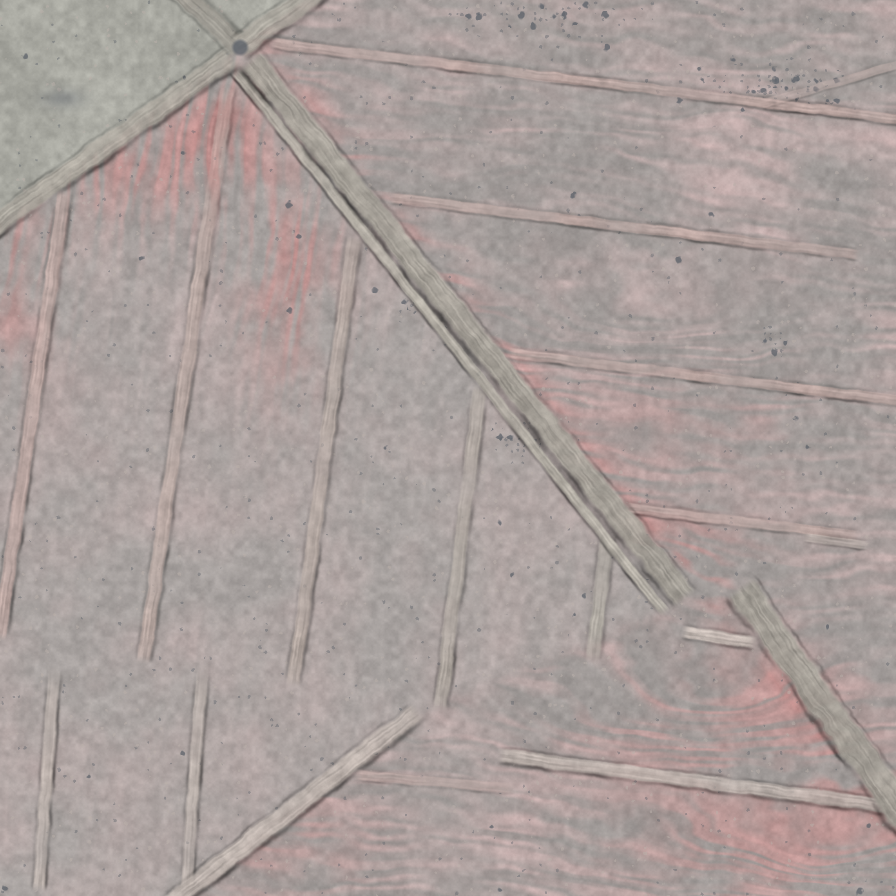
This texture is drawn by a three.js fragment shader. Its source:

```glsl
// Weathered concrete cast from boards: pink stained wood grain in slanted panels,
// divided by pale beams and thin battens. Line sides give the panels, noise stretched
// along warped contours the grain, fine noise and hashed cells the dirt.
varying vec2 vUv;

const vec3 STONE = vec3(.665, .642, .632);
const vec3 CEMENT = vec3(.655, .655, .625);
const vec3 PINK = vec3(.735, .63, .625);
const vec3 RED = vec3(.74, .49, .48);
const vec3 BEAM = vec3(.66, .64, .605);
const vec3 PALE = vec3(.73, .69, .665);
const vec3 SPECK = vec3(.36, .38, .41);
const vec2 JOINT = vec2(.268, .947);

float hash(vec2 p) {
  vec3 q = fract(p.xyx * .1031);
  q += dot(q, q.yzx + 33.33);
  return fract((q.x + q.y) * q.z);
}

float noise(vec2 p) {
  vec2 i = floor(p), f = fract(p), e = vec2(1, 0);
  f = f * f * (3. - 2. * f);
  return mix(mix(hash(i), hash(i + e), f.x),
             mix(hash(i + e.yx), hash(i + e.xx), f.x), f.y);
}

float fbm(vec2 p) {
  float sum = 0., amp = .533;
  for (int i = 0; i < 4; i++) {
    sum += amp * noise(p);
    p = p * 2.03 + 17.;
    amp *= .5;
  }
  return sum;
}

float bell(float x) { return exp(-x * x); }

// Soft spot: centre in xy, radii in zw
float blob(vec2 p, vec4 s) { return bell(length((p - s.xy) / s.zw)); }

// Signed distance to a line, positive on its left
float side(vec2 p, vec4 s) {
  vec2 d = normalize(s.zw - s.xy), r = p - s.xy;
  return d.x * r.y - d.y * r.x;
}

// Raised strip from s.xy to s.zw, worn and streaked, shadow on its right
vec3 batten(vec3 c, vec2 p, vec4 s, float w, vec3 tint, float firm) {
  vec2 axis = s.zw - s.xy;
  float len = length(axis), along = dot(p - s.xy, axis) / len;
  float across = side(p, s) + (fbm(p * 50.) - .5) * w * .5;
  float wear = firm + (noise(vec2(along * 24., w * 900.)) - .5) * 2. * (1. - firm);
  float ends = smoothstep(-.006, .006, min(along, len - along)) * wear;
  float body = 1. - smoothstep(w * .75, w * 1.1, abs(across));
  float dark = .36 * bell((across + w * 1.1) / min(w * .3, .003));
  float rim = .18 * bell((across - w * 1.1) / .002);
  float streak = noise(vec2(along * 30., across * 500.)) + 1.5 * fbm(p * 110.) - 1.25;
  c = mix(c, tint * (1. + .17 * streak) + .02 * across / w, body * ends);
  return c * (1. - ends * (dark + rim) * (.2 + 1.4 * noise(p * 45.)));
}

// Scattered stones, kept where density is high
float specks(vec2 p, float scale, float density) {
  vec2 q = p * scale, cell = floor(q);
  vec2 mid = .35 + .3 * vec2(hash(cell + 3.), hash(cell + 8.));
  float r = .12 + .18 * hash(cell + 5.);
  float d = length(fract(q) - mid) + .3 * (noise(q * 4.) - .5);
  return (1. - smoothstep(r - .1, r + .1, d)) * step(hash(cell), density);
}

void main() {
  vec2 p = vUv;
  float rough = fbm(p * 14.), grit = fbm(p * 120.);

  // Panel masks
  float diagonal = side(p, vec4(.276, .928, .755, .329));
  float x = p.x - .465, foot = .205 + min(.775 * x, .4 * x);
  float left = smoothstep(-.004, .004, -diagonal) * smoothstep(-.01, .01, p.y - foot);
  float cement = smoothstep(-.003, .003, side(p, vec4(0, .752, JOINT)));

  // Upright grain on the left, looping grain elsewhere
  float gx = p.x - .14 * p.y;
  float upright = noise(vec2(p.y * 11., gx * 170. + 5. * fbm(vec2(gx * 20., p.y * 7.))));
  float knots = blob(p, vec4(.73, .65, .15, .05)) + blob(p, vec4(.78, .215, .13, .06))
    + blob(p, vec4(.89, .055, .15, .05));
  float bands = (p.y + .12 * p.x) * 160. + 11. * fbm(p * vec2(6, 13)) + 11. * knots;
  float grain = 2.6 * mix(noise(vec2(p.x * 14., bands)), upright, left) - 1.3;
  float relief = mix(.9, .2 + .8 * smoothstep(.5, .85, p.y), left) * (.2 + 1.2 * rough);

  // Stains
  float redLeft = blob(p, vec4(.15, .82, .13, .07)) + blob(p, vec4(.25, .86, .04, .08))
    + 1.2 * blob(p, vec4(.325, .69, .05, .11)) + blob(p, vec4(0, .7, .06, .12));
  float redRight = .4 * blob(p, vec4(.77, .53, .13, .06)) + .8 * blob(p, vec4(.77, .375, .09, .05))
    + .6 * blob(p, vec4(.8, .2, .17, .08)) + .8 * blob(p, vec4(.88, .06, .18, .08))
    + .6 * blob(p, vec4(.32, .06, .09, .07)) + .7 * exp(-abs(diagonal - .03) / .016);
  float red = mix(redRight, redLeft, left) * smoothstep(.25, .8, rough + .22 * grain);
  float blush = mix(.42, .2, left) * (.5 + .6 * grain * relief) + .7 * (rough - .5);
  vec3 c = mix(STONE * mix(.97, 1., left), PINK, clamp(blush, 0., 1.));
  c = mix(c, RED, min(red * .55, .65)) * (1. + .065 * grain * relief);
  c = mix(c, CEMENT * (.9 + .2 * fbm(p * 9.)), cement);
  c *= .85 + .3 * mix(grit, rough, .25);

  // Stones and pale grit
  float density = .003 + .4 * blob(p, vec4(.61, .99, .07, .025))
    + .6 * blob(p, vec4(.87, .905, .06, .018)) + .9 * blob(p, vec4(.862, .622, .012, .012))
    + .9 * blob(p, vec4(.458, .657, .01, .01)) + .5 * blob(p, vec4(.58, .505, .018, .018));
  c = mix(c, SPECK, .75 * specks(p, 85., density));
  c = mix(c, SPECK, .4 * specks(p, 160., density + .02));
  c = mix(c, PALE, .5 * specks(p + .61, 150., .05));
  c = mix(c, SPECK, .4 * blob(p, vec4(.07, .89, .022, .01)));

  // Thin battens
  vec3 rosy = mix(PALE, RED, .22);
  for (int i = 0; i < 5; i++) {
    float k = float(i), m = min(k, 1.), n = k - m;
    vec2 top = vec2(.072 + .182 * m + .141 * n, .785 + .115 * m - .167 * n);
    float low = .29 - .026 * k + .08 * step(3.5, k);
    vec4 s = vec4(top.x - (.147 - .011 * n) * (top.y - low), low, top);
    c = batten(c, p, s, .008, mix(rosy, BEAM * 1.03, min(k * .28, 1.)), .7 - .07 * k);
  }
  for (int i = 0; i < 4; i++) {
    float k = float(i);
    vec2 a = vec2(.306, .952) + k * vec2(.132, -.173);
    float reach = 1.01 - .055 * mod(k, 2.) - a.x;
    c = batten(c, p, vec4(a, a + reach * vec2(1, -.122)), .006, rosy, .65);
  }
  for (int i = 0; i < 2; i++) {
    vec2 a = vec2(.043 + .165 * float(i), .01);
    c = batten(c, p, vec4(a, a + vec2(.018, .25)), .007, PALE, .42);
  }
  c = batten(c, p, vec4(.56, .157, .99, .1), .008, PALE, .8);
  c = batten(c, p, vec4(.4, .135, .57, .12), .006, rosy, .55);
  c = batten(c, p, vec4(.85, .884, 1.01, .93), .005, rosy, .45);

  // Main beams, chips and joint
  c = batten(c, p, vec4(JOINT, .19, 1.02), .012, BEAM * .92, .8);
  c = batten(c, p, vec4(JOINT, .36, 1.015), .013, BEAM, .8);
  c = batten(c, p, vec4(-.02, .739, .258, .936), .012, BEAM, .9);
  c = batten(c, p, vec4(.19, -.008, .465, .205), .011, PALE, .9);
  c = batten(c, p, vec4(.265, .919, .741, .318), .006, BEAM * 1.06, .9);
  c = batten(c, p, vec4(.281, .932, .764, .334), .014, BEAM * .97, .95);
  c = batten(c, p, vec4(.828, .343, 1.02, .075), .018, BEAM * .95, .95);
  c = batten(c, p, vec4(.765, .295, .84, .282), .007, PALE * 1.04, .9);
  c = batten(c, p, vec4(.9, .4, .965, .392), .005, PALE, .7);
  c = mix(c, SPECK, .8 * (1. - smoothstep(.006, .011, length(p - JOINT))));

  gl_FragColor = vec4(c, 1);
}
```
